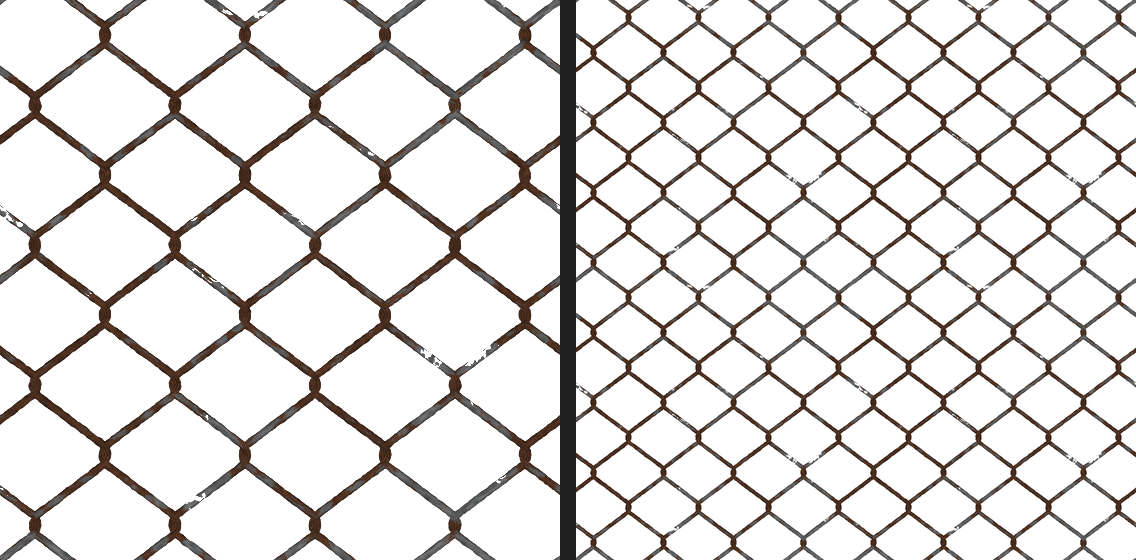
Left, the tile; right, the same tile 2 across and 2 down.
Write a Shadertoy shader that draws this pattern.

```glsl
// Rusty chain-link fence on white: 4 by 4 staggered diamonds of worn, knotted wire.

float hash(vec2 p) {
    vec3 q = fract(p.xyx * vec3(0.1031, 0.1030, 0.0973));
    q += dot(q, q.yzx + 33.33);
    return fract((q.x + q.y) * q.z);
}

// Value noise that wraps after a whole number of cells.
float noise(vec2 p, vec2 period) {
    vec2 i = floor(p), f = fract(p);
    f = f * f * (3.0 - 2.0 * f);
    vec2 a = mod(i, period), b = mod(i + 1.0, period);
    return mix(mix(hash(a), hash(vec2(b.x, a.y)), f.x),
               mix(hash(vec2(a.x, b.y)), hash(b), f.x), f.y);
}

float tiledNoise(vec2 uv, float cells) {
    return noise(uv * cells, vec2(cells));
}

// Offset from the nearest knot of the staggered lattice, in repeat units.
vec2 nearestKnot(vec2 q) {
    vec2 a = fract(q + 0.25) - 0.5;
    vec2 b = fract(q - 0.25) - 0.5;
    return abs(a.x) + abs(a.y) < abs(b.x) + abs(b.y) ? a : b;
}

void mainImage(out vec4 fragColor, in vec2 fragCoord) {
    vec2 uv = fragCoord / iResolution.xy;
    float pixel = 4.0 / min(iResolution.x, iResolution.y);
    vec2 r = nearestKnot(uv * 4.0);

    // Four wires leave each knot from its upper and lower ends.
    vec2 w = abs(r) - vec2(0.0, 0.0625);
    float along = dot(w, vec2(0.8, 0.6));
    float across = dot(w, vec2(-0.6, 0.8));
    float wire = length(vec2(min(along, 0.0), across)) - 0.0275;
    float knot = length(r * vec2(1.0, 0.68)) - 0.045;

    // Ragged, corroded outline.
    float fine = 0.6 * tiledNoise(uv, 110.0) + 0.4 * tiledNoise(uv, 230.0);
    float shape = min(wire, knot) + 0.010 * (fine - 0.5);
    float cover = 1.0 - smoothstep(-0.5 * pixel, 0.5 * pixel, shape);

    // Streaks drawn along the wire; whole-number slopes keep them tileable.
    float slope = r.x * r.y < 0.0 ? -1.0 : 1.0;
    vec2 grain = vec2(4.0 * uv.x + 3.0 * slope * uv.y, 3.0 * uv.x - 4.0 * slope * uv.y);
    float streak = noise(grain * vec2(14.0, 72.0), vec2(14.0, 72.0));

    // Rust gathers in broad regions, in blotches and around the knots.
    float nearKnot = exp(-dot(r, r) / 0.012);
    float blotch = 0.34 * tiledNoise(uv, 5.0) + 0.30 * tiledNoise(uv, 38.0)
                 + 0.18 * streak + 0.18 * fine;
    float rust = smoothstep(0.44, 0.56, blotch + 0.14 * nearKnot
                 + 0.10 * smoothstep(0.015, 0.028, abs(across)));

    vec3 steel = mix(vec3(0.31, 0.31, 0.31), vec3(0.46, 0.47, 0.48), streak);
    vec3 brown = mix(vec3(0.22, 0.13, 0.08), vec3(0.36, 0.21, 0.13), 0.5 * streak + 0.5 * fine);
    vec3 color = mix(steel, brown, 0.94 * rust);

    // Round wire, with curved strands wrapped over each knot.
    float body = 1.0 - 0.28 * smoothstep(0.3, 1.0, abs(across) / 0.0275);
    float bend = length(r * vec2(1.0, 0.8) + vec2(0.035, 0.0));
    float strands = 0.92 + 0.13 * sin(bend * 330.0 + 2.0 * streak);
    color *= mix(body, strands, 1.0 - smoothstep(-0.008, 0.004, knot));
    color *= 0.90 + 0.24 * fine;

    // Chipped clusters let the white show through, mostly on upper edges of bare steel.
    float upper = across * sign(r.y);
    float zone = smoothstep(0.58, 0.82, tiledNoise(uv + 0.37, 15.0))
               * (1.0 - 0.8 * rust) * smoothstep(0.09, 0.18, length(r));
    float chip = smoothstep(0.0, 0.10, fine + 4.0 * upper - 1.28 + 0.82 * zone);

    fragColor = vec4(mix(vec3(1.0), color, cover * (1.0 - chip)), 1.0);
}
```
